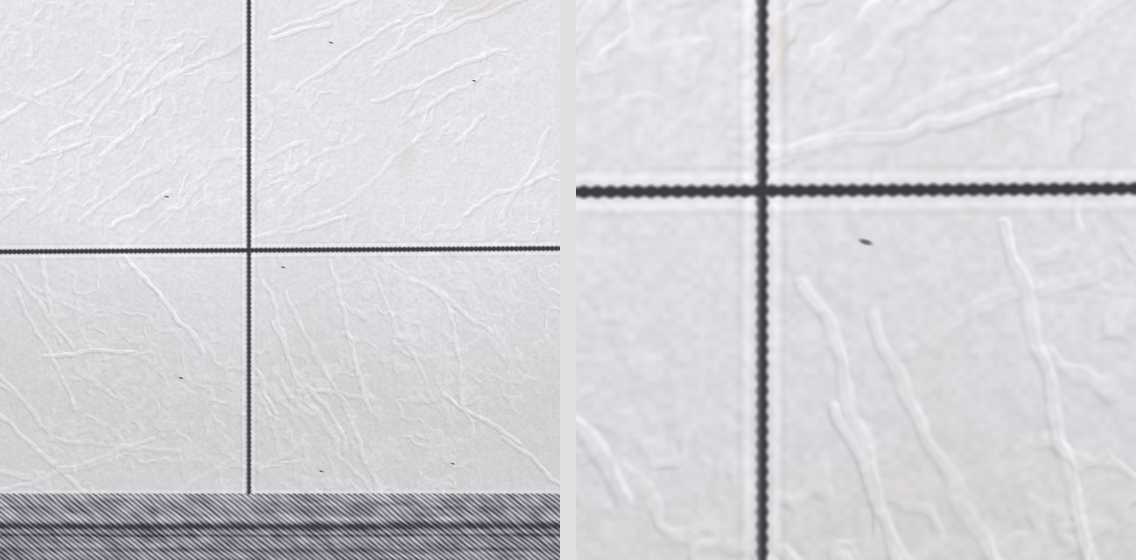
Left, the full canvas; right, a detail of the centre.
Reproduce this texture procedurally as a WebGL 1 fragment shader.

```glsl
precision highp float;
// Pale embossed tiles meeting at dark grout seams, above a grey woven strip.
uniform vec2 u_resolution;

const vec3 TILE_LIGHT = vec3(0.895, 0.895, 0.915);
const vec3 TILE_SHADE = vec3(0.826, 0.826, 0.834);
const vec3 STAIN = vec3(0.83, 0.78, 0.74);
const vec3 GROUT_DARK = vec3(0.25, 0.24, 0.26);
const vec3 GROUT_MID = vec3(0.50, 0.49, 0.52);
const vec3 WEAVE_DARK = vec3(0.27, 0.27, 0.29);
const vec3 WEAVE_LIGHT = vec3(0.72, 0.72, 0.76);
const vec2 SEAM = vec2(0.444, 0.553);       // crossing of the two seams
const vec2 TILE_SIZE = vec2(0.55, 0.44);
const float SEAM_TILT = 0.006;
const float SEAM_HALF = 0.0031;
const float SERRATION = 125.0;              // teeth per unit along the seams
const float STRIP_TOP = 0.118;
const vec2 TWILL = vec2(92.0, 112.0);       // weave lines per unit
const vec2 LIGHT_STEP = vec2(-0.0014, 0.0022);
const float EMBOSS = 0.08;
const float HEIGHT_TINT = 0.02;
const float GRAIN = 0.035;
const float CREASE_WIDTH = 0.0062;
const int CREASES = 18;
const int PITS = 4;
const float RISING = 0.65;                  // crease angles, in radians
const float FALLING = -0.95;
const float SHALLOW = 0.22;
const float TAU = 6.28319;

float hash(vec2 p) {
  return fract(sin(dot(p, vec2(127.1, 311.7))) * 43758.5);
}

float noise(vec2 p) {
  vec2 i = floor(p), f = fract(p);
  f = f * f * (3.0 - 2.0 * f);
  return mix(mix(hash(i), hash(i + vec2(1, 0)), f.x),
             mix(hash(i + vec2(0, 1)), hash(i + vec2(1, 1)), f.x), f.y);
}

float fbm(vec2 p) {
  return 0.55 * noise(p) + 0.3 * noise(p * 2.1 + 7.3) + 0.15 * noise(p * 4.3 + 3.1);
}

float segmentDistance(vec2 p, vec2 dir, float halfLength) {
  return length(p - dir * clamp(dot(p, dir), -halfLength, halfLength));
}

// Random point inside the tile on the given side of the crossing
vec2 tilePoint(vec2 side, vec2 key) {
  return SEAM + side * TILE_SIZE * mix(vec2(0.06), vec2(1.0), vec2(hash(key), hash(key + 5.7)));
}

// Upper creases rise to the right; lower ones mostly fall steeply
float creaseAngle(vec2 side, vec2 key) {
  float lower = hash(key + 6.6) > 0.3 ? FALLING : SHALLOW;
  return (side.y > 0.0 ? RISING : lower) + 0.9 * (hash(key + 2.3) - 0.5);
}

// Surface height: long flat-topped creases, short wrinkles and fine grain
float relief(vec2 p, vec2 side) {
  vec2 q = p + 0.024 * (vec2(fbm(p * 17.0), fbm(p * 17.0 + 31.0)) - 0.5);
  float creases = 0.0;
  for (int i = 0; i < CREASES; i++) {
    vec2 key = vec2(float(i) * 1.7, side.x * 3.0 + side.y * 7.0);
    float angle = creaseAngle(side, key);
    float halfLength = mix(0.03, 0.14, hash(key + 9.1));
    float d = segmentDistance(q - tilePoint(side, key), vec2(cos(angle), sin(angle)), halfLength);
    float ridge = smoothstep(CREASE_WIDTH, 0.25 * CREASE_WIDTH, d);
    creases = max(creases, ridge * mix(0.45, 1.0, hash(key + 4.4)));
  }
  float vein = 1.0 - abs(2.0 * fbm(q * 26.0 + side * 9.0) - 1.0);
  float wrinkles = smoothstep(0.78, 0.95, vein) * smoothstep(0.25, 0.65, noise(p * 9.0 + 4.0));
  return creases + 0.6 * wrinkles + 0.42 * noise(p * 80.0) + 0.3 * noise(p * 170.0 + 5.0);
}

vec3 tileColor(vec2 p, vec2 side) {
  vec3 color = mix(TILE_SHADE, TILE_LIGHT, smoothstep(0.24, 0.68, p.y + 0.15 * (fbm(p * 5.0) - 0.5)));
  // Light crosses the main run of creases in each row
  float height = relief(p, side);
  float slope = height - relief(p + LIGHT_STEP * vec2(side.y, 1.0), side);
  color += EMBOSS * slope + HEIGHT_TINT * (height - 0.6);
  color += GRAIN * (noise(p * 240.0) - 0.5);
  // Warm stains and small dark pits
  color = mix(color, STAIN, 0.25 * smoothstep(0.6, 0.85, fbm(p * 11.0 + 20.0)));
  vec2 scuff = (p - SEAM - vec2(0.011, 0.085)) / vec2(0.005, 0.025);
  color = mix(color, STAIN, 0.5 * exp(-dot(scuff, scuff)));
  for (int i = 0; i < PITS; i++) {
    vec2 key = vec2(float(i) + 40.0, side.x * 2.0 + side.y * 5.0);
    vec2 offset = p - tilePoint(side, key);
    float d = length(vec2(offset.x + offset.y, 1.8 * offset.y));
    color *= 1.0 - 0.5 * step(0.45, hash(key + 8.0)) * smoothstep(0.005, 0.001, d);
  }
  return color;
}

// Grout coverage with faintly toothed, soft edges
float seamMask(float d, float along, float pixel) {
  float halfWidth = SEAM_HALF + 0.0005 * sin(TAU * SERRATION * along);
  return 1.0 - smoothstep(halfWidth - 0.0018, halfWidth + 0.0014 + pixel, abs(d));
}

float fold(float y, float center, float width) {
  float x = (y - center) / width;
  return exp(-x * x);
}

// Pale rim beside a seam, with a thin shadow line outside it
float seamRim(float d) {
  return fold(abs(d), 0.0085, 0.0025) - 0.5 * fold(abs(d), 0.0135, 0.0018);
}

vec3 stripColor(vec2 p) {
  float across = dot(p, TWILL);
  float along = dot(p, vec2(TWILL.y, -TWILL.x));
  float twill = sin(TAU * (across + 0.35 * noise(p * vec2(14.0, 40.0))));
  float thread = noise(vec2(along * 0.35, across * 1.5)) - 0.5;
  float streaks = noise(p * vec2(14.0, 150.0)) - 0.5;
  float y = p.y + 0.002 * (noise(vec2(p.x * 9.0, 2.0)) - 0.5);
  float tone = 0.61 + 0.34 * twill + 0.28 * streaks + 0.45 * thread;
  tone -= 0.65 * fold(y, 0.060, 0.006) + 0.4 * fold(y, 0.044, 0.003) + 0.25 * fold(y, 0.018, 0.004);
  tone += 0.15 * fold(y, 0.073, 0.005) + 0.15 * fold(y, 0.113, 0.006);
  return mix(WEAVE_DARK, WEAVE_LIGHT, clamp(tone, -0.1, 1.25));
}

void main() {
  vec2 p = gl_FragCoord.xy / u_resolution;
  float pixel = 1.0 / min(u_resolution.x, u_resolution.y);
  vec2 d = p - SEAM - vec2(0.0, SEAM_TILT * (p.x - SEAM.x));
  vec3 color = tileColor(p, vec2(d.x < 0.0 ? -1.0 : 1.0, d.y < 0.0 ? -1.0 : 1.0));
  // Raised pale rims, then grout
  color += 0.045 * (seamRim(d.x) + seamRim(d.y) + fold(p.y, STRIP_TOP + 0.004, 0.003));
  vec3 grout = mix(GROUT_MID, GROUT_DARK, smoothstep(-0.004, 0.001, d.x));
  color = mix(color, grout, seamMask(d.x, p.y, pixel));
  color = mix(color, GROUT_DARK, seamMask(d.y, p.x, pixel));
  float edge = STRIP_TOP + 0.0008 * sin(TAU * TWILL.x * p.x);
  color = mix(color, stripColor(p), 1.0 - smoothstep(edge - pixel, edge + pixel, p.y));
  gl_FragColor = vec4(color, 1.0);
}
```
